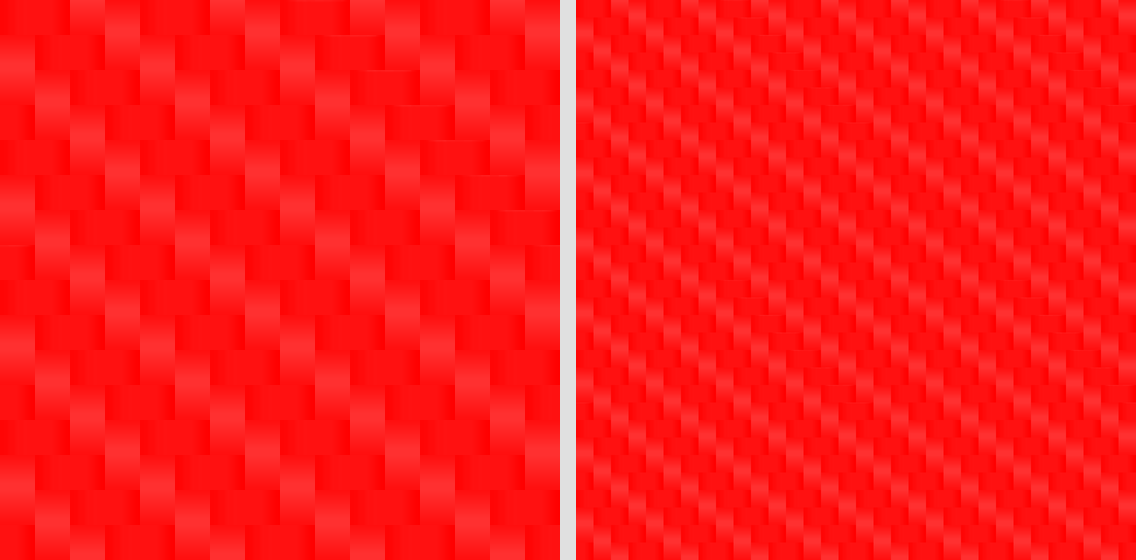
Left: one tile. Right: repeated 2 by 2.
Reproduce this pattern procedurally as a Shadertoy shader.

```glsl
// Red two-by-two twill weave: 16 x 16 threads, the float pattern repeating every four.
// Each cell's diagonal phase picks an upright or a level float, shaded along its length;
// one diagonal carries faint frayed highlights. Supersampling smooths the edges.

float hash(vec2 p) {
    return fract(sin(dot(p, vec2(127.1, 311.7))) * 43758.5453);
}

// Upright float: glossy crest a little above the middle, t runs downward
float uprightShade(float t) {
    float crest = t < 0.45 ? t / 0.45 : (1.0 - t) / 0.55;
    return mix(0.055, 0.188, min(crest * 1.12, 1.0));
}

// Level float: flat body that darkens towards both ends, with fine fibre bands
float levelShade(float t) {
    float left = mix(0.018, 0.068, smoothstep(0.0, 0.34, t));
    float right = smoothstep(1.0, 0.7, t);
    float bands = 0.005 * sin(t * 56.0) * smoothstep(0.5, 0.1, abs(t - 0.25) * 2.0);
    return left * right + bands * right;
}

// Green and blue level at a point given in threads, y pointing down
float weave(vec2 p) {
    p = mod(p, 16.0);
    vec2 cell = floor(p);
    vec2 f = p - cell;
    float phase = mod(cell.y - cell.x - 1.0, 4.0);

    if (phase < 2.0) return uprightShade((phase + f.y) * 0.5);

    float t = (3.0 - phase + f.x) * 0.5;
    float shade = levelShade(t);

    // Frayed upper edge along half of one diagonal
    float start = cell.x - (3.0 - phase);
    float worn = step(abs(mod(start - cell.y, 16.0) - 8.0), 0.5) * step(cell.y, 7.5);
    float patchy = 0.4 + 0.6 * hash(vec2(floor(t * 8.0), cell.y));
    float edge = smoothstep(0.07, 0.02, f.y);
    float span = smoothstep(0.05, 0.25, t) * smoothstep(1.0, 0.85, t);
    return shade + 0.06 * worn * patchy * edge * span;
}

void mainImage(out vec4 fragColor, in vec2 fragCoord) {
    float shade = 0.0;
    for (int i = 0; i < 9; i++) {
        vec2 offset = (vec2(i % 3, i / 3) - 1.0) / 3.0;
        vec2 uv = (fragCoord + offset) / iResolution.xy;
        shade += weave(vec2(uv.x, 1.0 - uv.y) * 16.0) / 9.0;
    }
    fragColor = vec4(1.0, vec2(max(shade, 0.0)), 1.0);
}
```
